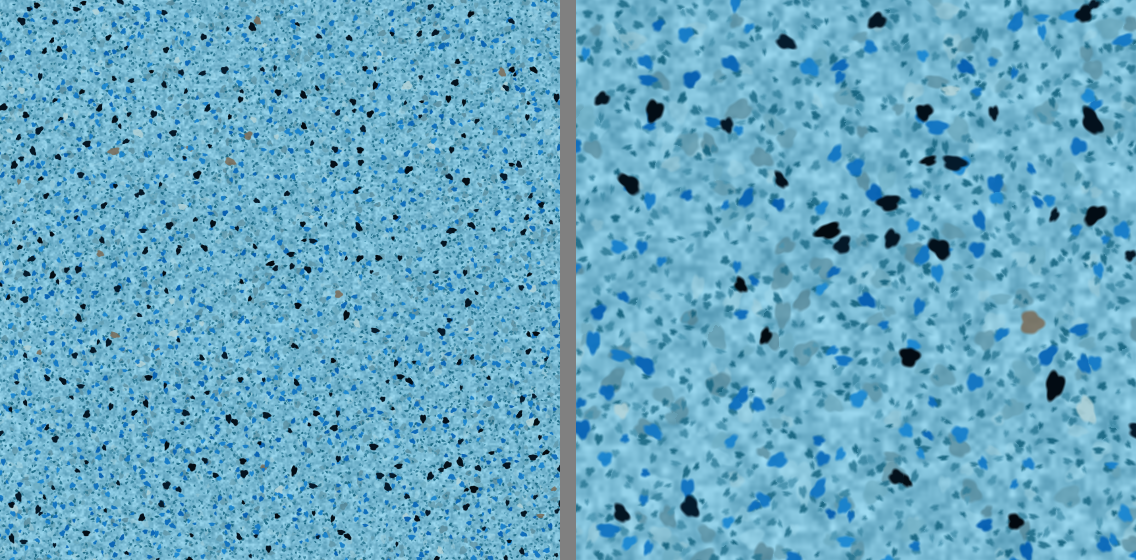
Left, the full canvas; right, a detail of the centre.
Write a WebGL 2 fragment shader that draws this texture.

```glsl
#version 300 es
precision highp float;
// Speckled aqua terrazzo: mottled ground with teal, grey, blue and black grains.

#define GROUND_DARK vec3(0.32, 0.59, 0.70)
#define GROUND_LIGHT vec3(0.63, 0.87, 0.96)
#define TEAL_DEEP vec3(0.06, 0.37, 0.48)
#define TEAL_SOFT vec3(0.32, 0.61, 0.72)
#define GREY_GRAIN vec3(0.36, 0.57, 0.64)
#define BLUE_DEEP vec3(0.01, 0.36, 0.69)
#define BLUE_BRIGHT vec3(0.11, 0.54, 0.83)
#define BLACK_GRAIN vec3(0.01, 0.06, 0.10)
#define PALE_GRAIN vec3(0.70, 0.83, 0.85)
#define BROWN_GRAIN vec3(0.48, 0.42, 0.34)
#define EDGE_SOFTNESS 0.0013

uniform vec2 u_resolution;
out vec4 fragColor;

float hash(vec2 p) {
    return fract(sin(dot(p, vec2(127.1, 311.7))) * 43758.5);
}

float noise(vec2 p) {
    vec2 i = floor(p), f = fract(p);
    f = f * f * (3.0 - 2.0 * f);
    return mix(mix(hash(i), hash(i + vec2(1, 0)), f.x),
               mix(hash(i + vec2(0, 1)), hash(i + vec2(1, 1)), f.x), f.y);
}

// Scattered irregular pebbles on a jittered grid: x = coverage, y = random tint.
// count: cells per canvas, share: filled cells, radius: in canvas units.
vec2 grains(vec2 uv, float count, float share, float radius, float seed) {
    vec2 p = uv * count, home = floor(p), result = vec2(0.0);
    float edge = max(EDGE_SOFTNESS, 0.8 / u_resolution.y);
    for (int y = -1; y <= 1; y++) {
        for (int x = -1; x <= 1; x++) {
            vec2 cell = home + vec2(x, y);
            vec2 key = cell + seed * 17.3;
            if (hash(key) > share) continue;
            vec2 jitter = vec2(hash(key + 3.1), hash(key + 7.7));
            float turn = 6.2832 * hash(key + 11.9);
            float size = radius * mix(0.55, 1.25, hash(key + 19.3));
            float stretch = mix(1.0, 1.35, hash(key + 23.7));

            vec2 q = (p - cell - jitter) / count;
            q = mat2(cos(turn), sin(turn), -sin(turn), cos(turn)) * q;
            q *= vec2(1.0 / stretch, stretch);
            float angle = atan(q.y, q.x);
            float outline = 1.0 + 0.13 * sin(3.0 * angle + turn * 5.0)
                                + 0.07 * sin(5.0 * angle + turn * 9.0);
            float cover = 1.0 - smoothstep(-edge, edge, length(q) - size * outline);
            if (cover > result.x) result = vec2(cover, hash(key + 31.3));
        }
    }
    return result;
}

void main() {
    vec2 uv = gl_FragCoord.xy / u_resolution.y;

    // Fine sandy ground with a faint broad drift
    float sand = 0.55 * noise(uv * 150.0) + 0.45 * noise(uv * 290.0 + 41.0);
    float drift = noise(uv * 5.0 + 9.0) - 0.5;
    vec3 color = mix(GROUND_DARK, GROUND_LIGHT, sand + 0.08 * drift);

    // Translucent pale and grey pebbles
    vec2 g = grains(uv, 65.0, 0.22, 0.0052, 1.0);
    color = mix(color, mix(GROUND_LIGHT, PALE_GRAIN, g.y), 0.4 * g.x);
    g = grains(uv, 62.0, 0.24, 0.0056, 2.0);
    color = mix(color, GREY_GRAIN * mix(0.85, 1.2, g.y), 0.7 * g.x);

    // Small teal specks
    g = grains(uv, 150.0, 0.42, 0.0022, 3.0);
    color = mix(color, mix(TEAL_DEEP, TEAL_SOFT, g.y), 0.9 * g.x);

    // Rare white and brown stones
    g = grains(uv, 30.0, 0.06, 0.0065, 4.0);
    color = mix(color, g.y < 0.3 ? BROWN_GRAIN : PALE_GRAIN, 0.85 * g.x);

    // Blue chips
    g = grains(uv, 72.0, 0.28, 0.0042, 5.0);
    color = mix(color, mix(BLUE_DEEP, BLUE_BRIGHT, g.y), 0.95 * g.x);

    // Black chips
    g = grains(uv, 36.0, 0.25, 0.0055, 6.0);
    color = mix(color, BLACK_GRAIN * mix(0.6, 1.8, g.y), g.x);

    fragColor = vec4(color, 1.0);
}
```
